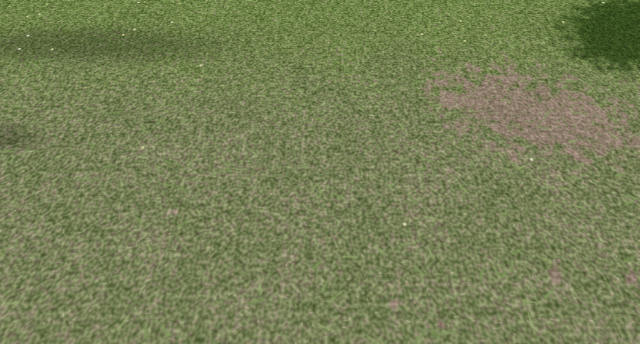
Write a Shadertoy shader that draws this texture.

```glsl
vec2 hash22(vec2 p) {
    vec3 q = fract(p.xyx * vec3(0.1031, 0.1030, 0.0973));
    q += dot(q, q.yzx + 33.33);
    return fract((q.xx + q.yz) * q.zy);
}

float cornerSlope(vec2 cell, vec2 offset) {
    float angle = 6.2832 * hash22(cell).x;
    return dot(vec2(cos(angle), sin(angle)), offset);
}

float gradientNoise(vec2 p) {
    vec2 i = floor(p), f = p - i;
    vec2 u = f * f * f * (f * (f * 6.0 - 15.0) + 10.0);
    vec2 e = vec2(0.0, 1.0);
    float low = mix(cornerSlope(i, f), cornerSlope(i + e.yx, f - e.yx), u.x);
    float high = mix(cornerSlope(i + e.xy, f - e.xy), cornerSlope(i + e.yy, f - e.yy), u.x);
    return mix(low, high, u.y);
}

float fbm(vec2 p) {
    float sum = 0.0, amplitude = 0.6;
    for (int i = 0; i < 4; i++) {
        sum += amplitude * gradientNoise(p);
        p = mat2(1.6, 1.2, -1.2, 1.6) * p + 17.3;
        amplitude *= 0.55;
    }
    return sum;
}

// Tapered leaves, one per cell: x is coverage, y is a random tone
vec2 leaves(vec2 p, float density, float len, float width, float blur) {
    vec2 result = vec2(0.0);
    for (int j = -1; j <= 1; j++)
    for (int i = -1; i <= 1; i++) {
        vec2 cell = floor(p) + vec2(i, j);
        vec2 h = hash22(cell + 300.0), k = hash22(cell + 571.0);
        float angle = (k.x - 0.5) * 3.6;
        vec2 dir = vec2(sin(angle), cos(angle));
        vec2 fromRoot = p - cell - h;
        float t = clamp(dot(fromRoot, dir), 0.0, len);
        float d = length(fromRoot - dir * t) - width * (1.0 - 0.7 * t / len);
        float cover = step(k.y, density) * (1.0 - smoothstep(-blur, blur, d));
        result = mix(result, vec2(1.0, fract(h.x * 7.0 + k.x * 5.0)), cover);
    }
    return result;
}

// Soft ellipse, 1 at the centre and below 0 outside
float blob(vec2 p, vec2 centre, vec2 radius) {
    return 1.0 - length((p - centre) / radius);
}

void mainImage(out vec4 fragColor, in vec2 fragCoord) {
    vec2 p = fragCoord / iResolution.y;

    // Lawn receding towards the top
    float depth = 1.0 / (2.2 - p.y);
    vec2 ground = vec2(p.x - 0.93, 2.0) * depth + 4.0;
    float pixel = depth / iResolution.y;
    float patches = fbm(ground * vec2(9.0, 12.0));
    float ragged = fbm(ground * 34.0 + 40.0);
    float fine = gradientNoise(ground * 180.0);

    // Light and dark grain
    vec2 blade = leaves(ground * 110.0, 0.75, 0.75, 0.2, 110.0 * pixel);
    float tone = 0.44 + 0.95 * fine + 0.6 * gradientNoise(ground * 85.0 + 9.0)
               + 0.35 * ragged + 0.25 * patches + blade.x * (blade.y - 0.35) * 0.75;
    tone = clamp(tone, -0.45, 1.5);

    // Green grass, fresher at the far end
    float fresh = smoothstep(0.55, 1.05, p.y + 0.25 * patches);
    vec3 grass = mix(vec3(0.37, 0.42, 0.255), vec3(0.59, 0.62, 0.45), tone);
    grass = mix(grass, mix(vec3(0.34, 0.43, 0.20), vec3(0.55, 0.63, 0.38), tone), fresh);

    // Dry thatch between the blades
    float dryGrain = gradientNoise(ground * 120.0 + 60.0) + 0.6 * ragged + 0.5 * patches;
    float dry = smoothstep(-0.15, 0.55, dryGrain - 0.3 * fresh);
    vec3 thatch = mix(vec3(0.41, 0.39, 0.30), vec3(0.62, 0.585, 0.49), tone);
    vec3 color = mix(grass, thatch, 0.85 * dry);

    // Bare earth: one wide patch and small scuffs towards the lower right
    vec2 tilted = p + vec2(0.0, 0.22 * (p.x - 1.55));
    float bare = blob(tilted, vec2(1.56, 0.67), vec2(0.40, 0.15)) + 1.1 * ragged + 0.5 * patches;
    float scuffArea = smoothstep(0.1, 1.5, p.x) * (1.0 - smoothstep(0.2, 0.75, p.y));
    float scuff = gradientNoise(p * vec2(9.0, 15.0) + 5.0) + 0.7 * ragged - 0.68 + 0.27 * scuffArea;
    float earth = max(smoothstep(0.1, 0.55, bare), smoothstep(0.0, 0.16, scuff));
    earth *= 0.9 - 0.55 * smoothstep(0.0, 0.4, gradientNoise(ground * 130.0 + 25.0));
    vec3 soil = mix(vec3(0.49, 0.41, 0.36), vec3(0.68, 0.59, 0.545), tone * 0.8 + 0.1);
    color = mix(color, soil, earth);

    // Sparse broad weeds
    vec2 weed = leaves(ground * 38.0 + 13.0, 0.12 + 0.25 * max(patches, 0.0), 0.7, 0.11, 38.0 * pixel);
    vec3 weedColor = mix(vec3(0.46, 0.57, 0.32), vec3(0.62, 0.69, 0.46), weed.y);
    color = mix(color, weedColor, 0.65 * weed.x);

    // Tree shade along the upper edges
    float edge = 0.5 * ragged + 0.4 * patches;
    float corner = smoothstep(-0.1, 0.35, blob(p, vec2(1.86, 0.91), vec2(0.25, 0.12)) + edge);
    float band = smoothstep(0.0, 0.7, blob(p, vec2(0.25, 0.87), vec2(0.55, 0.07)) + edge);
    float side = smoothstep(0.0, 0.7, blob(p, vec2(0.0, 0.60), vec2(0.16, 0.05)) + edge);
    color *= mix(vec3(1.0), vec3(0.50, 0.60, 0.42), corner);
    color *= 1.0 - 0.2 * max(band, side);

    // Pale blossoms, mostly far left
    vec2 flowerPos = ground * 42.0, flowerCell = floor(flowerPos);
    vec2 pick = hash22(flowerCell + 91.0);
    float chance = 0.004 + 0.09 * smoothstep(0.7, 0.9, p.y) * (1.0 - smoothstep(0.2, 0.8, p.x));
    float bloom = length(flowerPos - flowerCell - 0.25 - 0.5 * hash22(flowerCell + 15.0)) - 0.12;
    float flower = step(pick.x, chance) * (1.0 - smoothstep(-42.0 * pixel, 42.0 * pixel, bloom));
    color = mix(color, mix(vec3(0.78, 0.78, 0.48), vec3(0.85, 0.86, 0.80), pick.y), flower);

    fragColor = vec4(clamp(color, 0.0, 1.0), 1.0);
}
```
